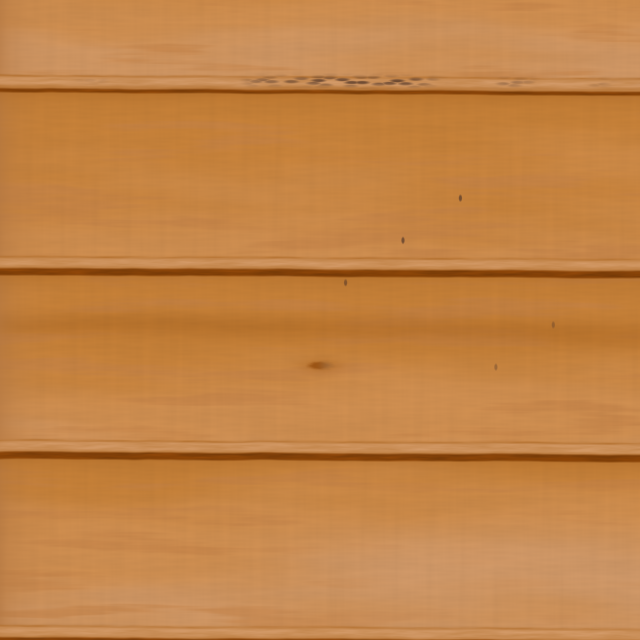
This texture is drawn by a Shadertoy shader. Its source:

```glsl
const vec3 HONEY = vec3(0.80, 0.55, 0.31);
const vec3 AMBER = vec3(0.77, 0.50, 0.22);
const vec3 TAN = vec3(0.74, 0.49, 0.27);
const vec3 PALE = vec3(0.80, 0.59, 0.41);
const vec3 SHADOW = vec3(0.67, 0.40, 0.13);
const vec3 GROOVE = vec3(0.50, 0.24, 0.02);
const vec3 STAIN = vec3(0.36, 0.24, 0.17);

const float FIRST_GROOVE = 0.141;   // distance from the top edge
const float BOARD_HEIGHT = 0.285;
const float BOARDS_PER_UNIT = 3.552;
const float SPACING_DRIFT = 0.078;  // boards grow slightly downwards
const float TILT = 0.005;
const float LIP_HEIGHT = 0.023;
const float THIN_GROOVE = 0.0030;   // half widths
const float WIDE_GROOVE = 0.0055;
const float SOFTNESS = 0.0022;
const float LIGHTNESS[5] = float[5](0.08, -0.12, -0.10, 0.22, 0.0);
const int SPECKS = 5;
const vec2 KNOT = vec2(0.502, 0.571);
const vec2 KNOT_SIZE = vec2(0.026, 0.009);

vec2 hash2(vec2 p) {
    vec2 q = vec2(dot(p, vec2(127.1, 311.7)), dot(p, vec2(269.5, 183.3)));
    return fract(sin(q) * 43758.5);
}

// Distance to the nearest scattered point
float cellular(vec2 p) {
    vec2 cell = floor(p);
    float nearest = 2.0;
    for (int j = -1; j <= 1; j++)
        for (int i = -1; i <= 1; i++) {
            vec2 neighbour = cell + vec2(i, j);
            nearest = min(nearest, length(neighbour + hash2(neighbour) - p));
        }
    return nearest;
}

// Rotated, warped sines, roughly -1 to 1
float layeredSines(vec2 p, float seed) {
    float sum = 0.0, amplitude = 0.45;
    p += seed * vec2(7.3, 3.9);
    for (int i = 0; i < 6; i++) {
        p = mat2(0.8, 0.6, -0.6, 0.8) * p * 1.6 + 1.7;
        sum += amplitude * sin(p.x + 1.4 * sin(p.y * 1.2));
        amplitude *= 0.64;
    }
    return sum;
}

vec3 boardColour(vec2 p, float f, float row) {
    float cloud = layeredSines(p * vec2(1.8, 9.0), row);
    float streak = layeredSines(p * vec2(4.0, 50.0), row + 5.0);
    float light = f + 0.28 * cloud + LIGHTNESS[int(clamp(row, 0.0, 4.0))];
    vec3 wood = mix(AMBER, HONEY, smoothstep(0.15, 0.75, light));
    wood = mix(wood, PALE, 0.75 * smoothstep(0.78, 1.15, light));
    wood = mix(wood, TAN, 0.6 * smoothstep(0.1, 0.8, streak - 0.4 * cloud));

    // Worn gloss on the fourth board, dark band on the third
    float gloss = smoothstep(0.3, 0.65, p.x) * smoothstep(0.25, 0.6, f);
    wood = mix(wood, PALE, gloss * step(2.5, row) * (0.6 + 0.3 * cloud));
    float band = (f - 0.28 - 0.06 * p.x - 0.03 * cloud) / 0.075;
    float bandMask = exp(-band * band) * step(1.5, row) * step(row, 2.5);
    wood = mix(wood, SHADOW, 0.5 * bandMask);

    // Fibres, cross-cut ripples and darkened left edge
    float fibre = cellular(p * vec2(22.0, 170.0)) - 0.5;
    float ripple = layeredSines(p * vec2(100.0, 7.0), row);
    wood *= 1.0 + 0.018 * streak + 0.025 * fibre + 0.010 * ripple;
    return mix(wood, TAN * 0.94, 0.6 * exp(-p.x / 0.025));
}

vec3 addBlemishes(vec3 wood, vec2 p) {
    // Small upright holes
    for (int i = 0; i < SPECKS; i++) {
        float n = float(i);
        vec2 centre = vec2(0.54, 0.27)
            + vec2(0.38, 0.33) * fract(n * vec2(0.618, 0.4) + vec2(0.0, 0.52));
        float r = length((p - centre) / vec2(0.003, 0.006));
        float strength = mod(n, 2.0) < 0.5 ? 0.75 : 0.4;
        wood = mix(wood, STAIN, strength * (1.0 - smoothstep(0.4, 1.2, r)));
    }
    // Knot with an orange core and a greyer tail
    vec2 k = (p - KNOT) / KNOT_SIZE;
    float ragged = length(k) + 0.15 * layeredSines(k * 1.5, 2.0);
    wood = mix(wood, SHADOW, 0.6 * exp(-ragged * ragged * 0.7));
    vec3 knotColour = mix(GROOVE * 1.1, TAN * 0.78, smoothstep(-0.4, 0.5, k.x));
    return mix(wood, knotColour, 0.65 * (1.0 - smoothstep(0.3, 1.0, ragged)));
}

void mainImage(out vec4 fragColor, in vec2 fragCoord) {
    vec2 p = fragCoord / iResolution.xy;
    p.y = 1.0 - p.y;
    float soft = max(SOFTNESS, 1.0 / iResolution.y);

    // Board coordinate and signed distance below the nearest groove
    float t = p.y - FIRST_GROOVE - TILT * p.x;
    float s = t * (BOARDS_PER_UNIT - SPACING_DRIFT * t);
    float joint = floor(s + 0.5);
    float d = (s - joint) * BOARD_HEIGHT;
    d += 0.0009 * layeredSines(vec2(p.x * 14.0, 0.0), joint);

    vec3 colour = addBlemishes(boardColour(p, fract(s), floor(s) + 1.0), p);
    colour = mix(colour, SHADOW, 0.65 * exp(-max(d, 0.0) / 0.014) * step(0.0, d));

    // Light lip above each groove, with a fine upper crease
    float lip = smoothstep(-soft, soft, d + LIP_HEIGHT) * step(d, 0.0);
    float grit = layeredSines(p * vec2(20.0, 220.0), joint);
    vec3 lipColour = mix(HONEY, PALE, 0.5 + 0.4 * grit) * (1.0 + 0.04 * grit);
    lipColour = mix(lipColour, SHADOW, 0.6 * smoothstep(-0.012, -0.004, d));
    colour = mix(colour, lipColour, 0.85 * lip);
    float crease = exp(-pow((d + LIP_HEIGHT) / 0.0022, 2.0));
    colour = mix(colour, SHADOW, (0.45 + 0.25 * grit) * crease);

    // Grimy flecks along the first lip
    float fleck = 1.0 - smoothstep(0.15, 0.6, cellular(p * vec2(38.0, 150.0)));
    float grime = smoothstep(-0.3, 0.5, layeredSines(vec2(p.x * 5.0, 1.0), 3.0));
    float upper = exp(-pow((d + 0.017) / 0.007, 2.0)) * smoothstep(0.05, 0.3, p.x);
    colour = mix(colour, STAIN, 0.85 * fleck * grime * upper * step(abs(joint), 0.5));

    float halfWidth = joint < 0.5 ? THIN_GROOVE : WIDE_GROOVE;
    float groove = 1.0 - smoothstep(-soft, soft, abs(d) - halfWidth);
    colour = mix(colour, GROOVE * (1.0 + 0.1 * grit), 0.95 * groove);
    fragColor = vec4(colour, 1.0);
}
```
